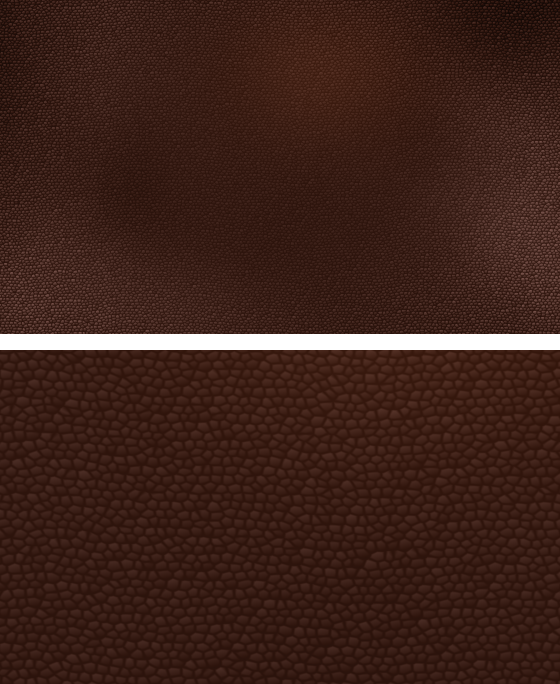
Top: the whole. Bottom: its middle third, enlarged.
Reproduce this texture procedurally as a Shadertoy shader.

```glsl
#define GRAIN_DENSITY vec2(84.0, 114.0)
#define JITTER 0.60
#define SEAM_WIDTH 0.45
#define CENTER_RELIEF 0.33
#define EDGE_RELIEF 0.80
#define BASE_TONE 0.17
#define SAMPLES 2

const vec3 DARK_BROWN = vec3(0.18, 0.08, 0.05);
const vec3 PALE_BROWN = vec3(0.38, 0.25, 0.22);
const vec3 WARM_TINT = vec3(0.025, 0.0, -0.018);

vec2 hash2(vec2 p) {
    vec3 q = fract(vec3(p.xyx) * vec3(0.1031, 0.1030, 0.0973));
    q += dot(q, q.yzx + 33.33);
    return fract((q.xx + q.yz) * q.zy);
}

float glow(vec2 uv, vec2 center, vec2 radius) {
    vec2 d = (uv - center) / radius;
    return exp(-dot(d, d));
}

// Bent rows of staggered pebbles, lit from above
float pebbleRelief(vec2 p) {
    p += 0.006 * sin(p.yx * vec2(9.0, 7.0) + 1.3) + 0.0015 * sin(p.yx * vec2(37.0, 29.0));
    vec2 q = p * GRAIN_DENSITY;
    float row = floor(q.y);
    float nearest = 9.0, second = 9.0, tint = 0.0;
    vec2 offset = vec2(0.0);
    for (int j = -1; j <= 1; j++) {
        float y = row + float(j);
        float stagger = 0.5 * mod(y, 2.0);
        float column = floor(q.x - stagger);
        for (int i = -1; i <= 1; i++) {
            vec2 cell = vec2(column + float(i), y);
            vec2 rnd = hash2(cell + 200.0);
            vec2 d = q - cell - vec2(stagger + 0.5, 0.5) - JITTER * (rnd - 0.5);
            float dist = length(d);
            if (dist < nearest) {
                second = nearest;
                nearest = dist;
                offset = d;
                tint = rnd.x - 0.5;
            } else {
                second = min(second, dist);
            }
        }
    }
    float dome = smoothstep(0.0, SEAM_WIDTH, second - nearest);
    return dome * (0.95 + 1.3 * offset.y - 0.4 * offset.x + 0.3 * tint) - 0.56;
}

// Broad sheen and shadow over the hide
float sheen(vec2 uv) {
    float t = BASE_TONE;
    t += 0.44 * glow(uv, vec2(0.98, 0.27), vec2(0.17, 0.25));
    t += 0.20 * glow(uv, vec2(0.90, 0.58), vec2(0.14, 0.22));
    t += 0.19 * glow(uv, vec2(0.58, 0.80), vec2(0.14, 0.20));
    t += 0.30 * glow(uv, vec2(0.06, 0.16), vec2(0.17, 0.20));
    t += 0.20 * glow(uv, vec2(0.28, 0.04), vec2(0.20, 0.18));
    t += 0.12 * glow(uv, vec2(0.16, 0.78), vec2(0.14, 0.28));
    t -= 0.42 * glow(uv, vec2(0.94, 1.00), vec2(0.17, 0.19));
    t -= 0.34 * glow(uv, vec2(-0.02, 0.82), vec2(0.09, 0.32));
    t -= 0.13 * glow(uv, vec2(0.24, 0.44), vec2(0.08, 0.22));
    t -= 0.09 * glow(uv, vec2(0.78, 0.58), vec2(0.12, 0.16));
    t -= 0.08 * glow(uv, vec2(0.50, 0.28), vec2(0.20, 0.20));

    // Faint diagonal folds, strongest towards the sides
    float fold = sin(uv.x * 21.0 + uv.y * 11.0 + 2.0 * sin(uv.y * 5.0 - uv.x * 3.0));
    fold += 0.6 * sin(uv.x * 39.0 - uv.y * 8.0 + 1.5 * sin(uv.y * 9.0));
    return t + fold * mix(0.008, 0.032, smoothstep(0.15, 0.5, abs(uv.x - 0.5)));
}

vec3 leatherColor(float tone) {
    vec3 lit = mix(DARK_BROWN, PALE_BROWN, clamp(tone, 0.0, 1.4));
    return lit * max(0.2, 1.0 + 1.1 * min(tone, 0.0));
}

void mainImage(out vec4 fragColor, in vec2 fragCoord) {
    vec2 uv = fragCoord / iResolution.xy;
    float tone = sheen(uv);
    float edge = smoothstep(0.15, 0.60, length((uv - 0.5) * vec2(1.0, 0.75)));
    float relief = mix(CENTER_RELIEF, EDGE_RELIEF, edge) * (0.85 + 0.7 * max(tone, 0.0));

    // Average several samples per pixel to smooth the fine grain
    vec3 color = vec3(0.0);
    for (int j = 0; j < SAMPLES; j++) {
        for (int i = 0; i < SAMPLES; i++) {
            vec2 shift = (vec2(i, j) + 0.5) / float(SAMPLES) - 0.5;
            vec2 p = (fragCoord + shift) / iResolution.y;
            color += leatherColor(tone + relief * pebbleRelief(p));
        }
    }
    color /= float(SAMPLES * SAMPLES);
    color += WARM_TINT * glow(uv, vec2(0.58, 0.78), vec2(0.18, 0.22));
    fragColor = vec4(color, 1.0);
}
```
